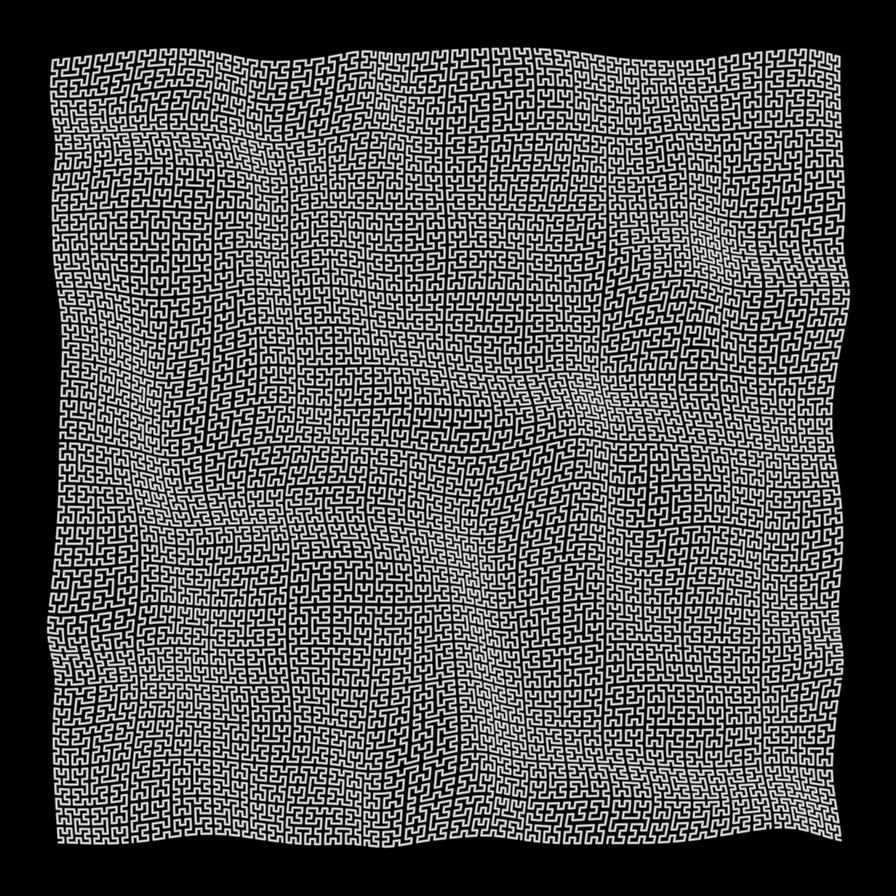
Reproduce this pattern procedurally as a Shadertoy shader.

```glsl
// The middle 160 x 160 cells of a Hilbert curve, one thin pale line on black,
// bent by layered sine ripples. Each pixel finds its four nearest cells and
// measures the links between them; whole ripple counts and a margin let it tile.

#define CELLS 160          // cells shown per side
#define CURVE_SIDE 256     // cells per side of the whole curve, a power of two
#define MARGIN 0.063       // empty border, in canvas widths
#define LINE_WIDTH 0.0025  // stroke width, in canvas widths
#define EDGE_BLUR 1.1      // half width of the smoothed edge, in pixels
#define WARP 0.0052        // ripple height, in canvas widths
#define STEEPNESS 0.5      // 0 = plain sines, towards 1 = narrow dense bands
#define LINE_COLOR vec3(0.90)
#define BACK_COLOR vec3(0.0)

const float TAU = 6.2831853;
const int OUTSIDE = -9;

// Sine with a short steep rise and a long gentle fall.
float steepWave(float phase) {
    return sin(phase + STEEPNESS * sin(phase));
}

// Layered sines with whole frequencies, so the bending wraps.
// The shared part pushes along the rising diagonal and makes the dense bands.
vec2 ripples(vec2 p) {
    float x = p.x * TAU, y = p.y * TAU;
    float shared = steepWave(2.0 * x + 3.0 * y + 0.6 + 1.3 * sin(x - 2.0 * y))
                 + 0.7 * steepWave(4.0 * x + 2.0 * y + 2.1 + 1.2 * sin(2.0 * x - y + 1.0))
                 + 0.3 * sin(5.0 * x - 2.0 * y + 3.0);
    vec2 separate = vec2(sin(x + 3.0 * y + 4.0) + 0.5 * sin(4.0 * x - 3.0 * y),
                         sin(3.0 * x - y + 1.0) + 0.5 * sin(2.0 * x + 5.0 * y + 5.0));
    return WARP * (vec2(shared) + 0.6 * separate);
}

// Canvas position to curve grid, where cell centres are whole numbers.
vec2 toGrid(vec2 p) {
    return (p + ripples(p) - MARGIN) / (1.0 - 2.0 * MARGIN) * float(CELLS - 1);
}

// Position of a shown cell along the whole curve.
int hilbertIndex(ivec2 cell) {
    if (any(lessThan(cell, ivec2(0))) || any(greaterThanEqual(cell, ivec2(CELLS))))
        return OUTSIDE;
    cell += (CURVE_SIDE - CELLS) / 2;
    int index = 0;
    for (int size = CURVE_SIDE / 2; size > 0; size /= 2) {
        ivec2 quad = min(cell & ivec2(size), ivec2(1));
        index += size * size * ((3 * quad.x) ^ quad.y);
        if (quad.y == 0) {
            if (quad.x == 1) cell = CURVE_SIDE - 1 - cell;
            cell = cell.yx;
        }
    }
    return index;
}

// Corners of the unit square in ring order.
ivec2 ringCorner(int i) {
    return ivec2(((i + 1) >> 1) & 1, (i >> 1) & 1);
}

// Distance from the origin to the segment a-b.
float segmentDistance(vec2 a, vec2 b) {
    vec2 along = b - a;
    float t = clamp(-dot(a, along) / max(dot(along, along), 1e-12), 0.0, 1.0);
    return length(a + t * along);
}

float curveDistance(vec2 p) {
    vec2 grid = toGrid(p);
    ivec2 base = ivec2(floor(grid));

    // Local slope of the bending, inverted to measure in canvas units.
    float e = 0.001;
    vec2 dx = toGrid(p + vec2(e, 0.0)) - toGrid(p - vec2(e, 0.0));
    vec2 dy = toGrid(p + vec2(0.0, e)) - toGrid(p - vec2(0.0, e));
    mat2 toCanvas = inverse(mat2(dx, dy) / (2.0 * e));

    // Walk round the four surrounding cells; consecutive indices are linked.
    float nearest = 1.0;
    int index = hilbertIndex(base);
    vec2 a = toCanvas * (vec2(base) - grid);
    for (int i = 1; i <= 4; i++) {
        ivec2 cell = base + ringCorner(i & 3);
        int nextIndex = hilbertIndex(cell);
        vec2 b = toCanvas * (vec2(cell) - grid);
        bool linked = abs(index - nextIndex) == 1;
        if (index != OUTSIDE)
            nearest = min(nearest, segmentDistance(a, linked ? b : a));
        index = nextIndex;
        a = b;
    }
    return nearest;
}

void mainImage(out vec4 fragColor, in vec2 fragCoord) {
    vec2 p = fragCoord / iResolution.xy;
    float blur = EDGE_BLUR / iResolution.y;
    float ink = smoothstep(-blur, blur, 0.5 * LINE_WIDTH - curveDistance(p));
    fragColor = vec4(mix(BACK_COLOR, LINE_COLOR, ink), 1.0);
}
```
